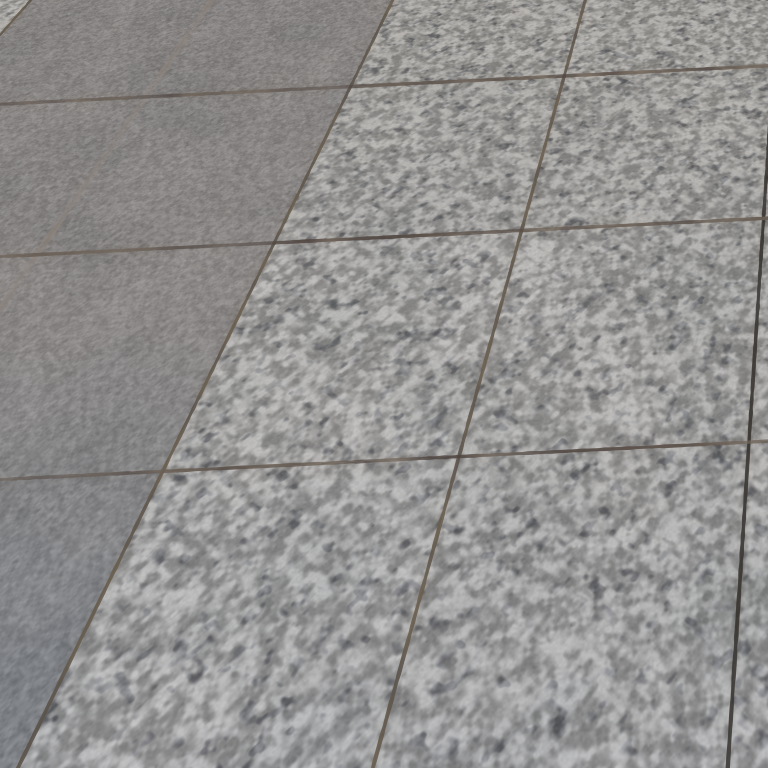
Write a three.js fragment shader that draws this texture.

```glsl
varying vec2 vUv;

#define VANISH vec2(1.09, 2.185)
#define FIRST_COLUMN -0.4882
#define COLUMN_STEP 0.2115
#define BAND_SCALE 0.94
#define ROW_TILT 0.05
#define FIRST_ROW 0.3756
#define ROW_HORIZON 1.92
#define ROW_SHRINK 0.2315
#define GRAIN_DENSITY 31.0
#define JOINT_HALF_WIDTH 0.0014
#define EDGE_SOFTNESS 0.0016

float hash(vec2 p) {
  vec3 h = fract(p.xyx * 0.1031);
  h += dot(h, h.yzx + 33.33);
  return fract((h.x + h.y) * h.z);
}

float noise(vec2 p) {
  vec2 cell = floor(p);
  vec2 f = fract(p);
  f = f * f * (3.0 - 2.0 * f);
  float low = mix(hash(cell), hash(cell + vec2(1.0, 0.0)), f.x);
  float high = mix(hash(cell + vec2(0.0, 1.0)), hash(cell + 1.0), f.x);
  return mix(low, high, f.y);
}

// Two rotated octaves hide the noise lattice
float grain(vec2 p) {
  vec2 q = mat2(0.8, 0.6, -0.6, 0.8) * p;
  vec2 r = mat2(0.6, -0.8, 0.8, 0.6) * p;
  return 0.58 * noise(q) + 0.42 * noise(r * 2.1 + 41.0);
}

// Columns meet at the vanishing point, rows shrink towards the horizon
vec2 floorPosition(vec2 p) {
  float u = ((p.x - VANISH.x) / (VANISH.y - p.y) - FIRST_COLUMN) / COLUMN_STEP;
  float s = p.y - ROW_TILT * p.x;
  float v = (s - FIRST_ROW) / (ROW_SHRINK * (ROW_HORIZON - s));
  return vec2(u < 0.0 ? u / BAND_SCALE : u, v);
}

vec3 lightGranite(vec2 p, float far) {
  float speckle = smoothstep(0.16, 0.82, grain(p));
  float fleck = smoothstep(0.58, 0.85, grain(p * vec2(0.8, 0.9) + 170.0));
  float fine = noise(p * 4.3 + 90.0) - 0.5;
  float tone = mix(0.495, 0.73, speckle) - 0.15 * fleck + 0.05 * fine;
  tone = mix(tone, 0.6, 0.15 * far);
  vec3 tint = mix(vec3(0.995, 1.0, 1.008), vec3(1.012, 1.0, 0.978), far);
  return tone * tint + vec3(-0.004, 0.0, 0.014) * fleck;
}

vec3 darkGranite(vec2 p, vec2 canvas) {
  float fine = grain(p * 1.9 + 60.0) - 0.5;
  float streak = noise(vec2(p.x * 1.1 + p.y * 0.5, p.y * 0.25)) - 0.5;
  vec3 cool = vec3(0.495, 0.505, 0.522);
  vec3 warm = vec3(0.528, 0.517, 0.512);
  vec3 base = mix(cool, warm, smoothstep(0.1, 0.65, canvas.y));
  return base + 0.15 * fine + 0.025 * streak;
}

float jointMask(float distanceToJoint, float halfWidth) {
  return 1.0 - smoothstep(halfWidth, halfWidth + EDGE_SOFTNESS, distanceToJoint);
}

void main() {
  vec2 pos = floorPosition(vUv);
  vec2 tile = floor(pos);
  vec2 joint = floor(pos + 0.5);
  bool inBand = pos.x < 0.0 && pos.x > -2.0;
  vec2 stonePos = pos * GRAIN_DENSITY + tile * 17.0 + 200.0;

  // Stone, with a tone per slab and broad stains
  vec3 color = inBand ? darkGranite(stonePos, vUv) : lightGranite(stonePos, vUv.y);
  float stain = grain(pos * 2.7 + 30.0) - 0.5;
  color += 0.022 * (hash(tile + 12.0) - 0.5);
  color += stain * vec3(0.058, 0.05, 0.046);

  // Joint distances in canvas units
  float s = vUv.y - ROW_TILT * vUv.x;
  float columnSize = COLUMN_STEP * (VANISH.y - vUv.y) * (pos.x < 0.0 ? BAND_SCALE : 1.0);
  float rowSize = ROW_SHRINK * pow(ROW_HORIZON - s, 2.0) / (ROW_HORIZON - FIRST_ROW);
  vec2 gap = abs(pos - joint) * vec2(columnSize * 0.92, rowSize);
  gap += 0.0008 * (noise(pos * 38.0 + 80.0) - 0.5);

  // Column joints: dusty in the band, darker to the right
  float wear = noise(pos * 9.0 + 140.0);
  bool dusty = joint.x == -1.0;
  vec3 columnColor = mix(vec3(0.35, 0.32, 0.29), vec3(0.45, 0.41, 0.35), wear);
  columnColor = joint.x > 1.5 ? vec3(0.24, 0.23, 0.22) : columnColor;
  columnColor = dusty ? vec3(0.565, 0.53, 0.505) : columnColor;
  float columnWidth = JOINT_HALF_WIDTH * (dusty ? 2.2 : mix(1.2, 0.75, vUv.y));
  float columnStrength = dusty ? 0.35 + 0.4 * wear : 0.9;
  color = mix(color, columnColor, columnStrength * jointMask(gap.x, columnWidth));

  // Row joints: brown, broken by dust
  vec3 rowColor = mix(vec3(0.31, 0.27, 0.25), vec3(0.48, 0.44, 0.40), wear);
  float rowStrength = (inBand ? 0.55 : 0.72) + 0.25 * noise(pos * 5.0 + 20.0);
  color = mix(color, rowColor, rowStrength * jointMask(gap.y, JOINT_HALF_WIDTH));

  // Faint dirt beside the joints
  float dirt = exp(-min(gap.x, gap.y) * 170.0) * wear;
  color -= dirt * vec3(0.03, 0.036, 0.044);

  gl_FragColor = vec4(color, 1.0);
}
```
